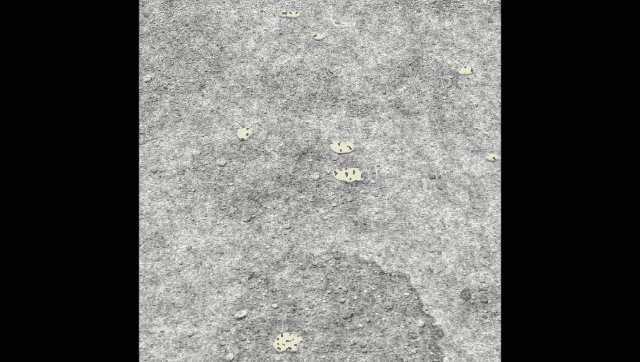
This texture is drawn by a Shadertoy shader. Its source:

```glsl
// Worn grey gravel road with potholes and pale flat discs, framed by black side bars.

const float ROAD_LEFT = 0.384;       // in canvas heights
const float ROAD_WIDTH = 1.0;
const float ROAD_TONE = 0.735;
const float ROUGH_DARKENING = 0.075;
const float GRAIN_START = 0.09;      // amplitude of the coarsest grain
const float GRAIN_GAIN = 1.25;       // finer grain is stronger
const float SHADOW = 0.66;
const float PERSPECTIVE = 0.7;       // shrinking towards the top
const float FLATTENING = 1.35;
const vec3 ROAD_TINT = vec3(1.0, 1.0, 0.988);
const vec3 DISC_COLOUR = vec3(0.90, 0.90, 0.82);

// Loose gravel areas: centre, radii
const vec4 PATCHES[7] = vec4[7](
    vec4(0.40, 0.49, 0.27, 0.13), vec4(0.42, 0.75, 0.15, 0.07),
    vec4(0.775, 0.76, 0.12, 0.085), vec4(0.615, 0.695, 0.06, 0.022),
    vec4(0.08, 0.84, 0.17, 0.20), vec4(0.98, 0.15, 0.09, 0.06),
    vec4(0.82, 0.99, 0.22, 0.035));
const vec4 POTHOLE = vec4(0.52, 0.03, 0.31, 0.28);

// Pale discs: centre, radii
const vec4 DISCS[8] = vec4[8](
    vec4(0.415, 0.961, 0.025, 0.009), vec4(0.498, 0.901, 0.018, 0.009),
    vec4(0.897, 0.806, 0.025, 0.010), vec4(0.291, 0.632, 0.022, 0.015),
    vec4(0.560, 0.594, 0.036, 0.017), vec4(0.583, 0.518, 0.040, 0.020),
    vec4(0.408, 0.054, 0.037, 0.027), vec4(0.975, 0.566, 0.016, 0.009));

vec2 hash2(vec2 p) {
    vec3 h = fract(p.xyx * vec3(0.1031, 0.1030, 0.0973));
    h += dot(h, h.yzx + 33.33);
    return fract((h.xx + h.yz) * h.zy);
}

vec2 gradientAt(vec2 cell) {
    float angle = 6.2832 * hash2(cell + 91.0).x;
    return vec2(cos(angle), sin(angle));
}

float gradientNoise(vec2 p) {
    vec2 i = floor(p), f = p - i;
    vec2 u = f * f * f * (f * (f * 6.0 - 15.0) + 10.0);
    vec2 e = vec2(1.0, 0.0);
    float low = mix(dot(gradientAt(i), f), dot(gradientAt(i + e), f - e), u.x);
    float high = mix(dot(gradientAt(i + e.yx), f - e.yx),
                     dot(gradientAt(i + e.xx), f - e.xx), u.x);
    return mix(low, high, u.y);
}

float grain(vec2 p) {
    float sum = 0.0, amplitude = GRAIN_START, frequency = 6.0;
    for (int k = 0; k < 5; k++) {
        sum += amplitude * gradientNoise(p * frequency + float(k) * 17.3);
        frequency *= 2.25;
        amplitude *= GRAIN_GAIN;
    }
    return sum;
}

// Normalised distance from an ellipse centre, 1 on its rim
float ellipse(vec2 p, vec4 shape) {
    return length((p - shape.xy) / shape.zw);
}

// Irregular faceted stone, negative inside
float stone(vec2 v, float radius, float angle, float squash) {
    float c = cos(angle), s = sin(angle);
    v = mat2(c, -s, s, c) * v;
    v.y *= squash;
    float facets = max(abs(v.x), max(abs(0.5 * v.x + 0.87 * v.y), abs(0.6 * v.x - 0.8 * v.y)));
    return mix(facets, length(v), 0.4) - radius;
}

// Draws one layer of randomly placed stones over the tone
float scatterStones(float tone, vec2 ground, float cells, float density, float pixel) {
    vec2 p = ground * cells;
    float aa = 0.75 * pixel * cells;
    for (int y = -1; y <= 1; y++)
    for (int x = -1; x <= 1; x++) {
        vec2 cell = floor(p) + vec2(x, y);
        vec2 place = hash2(cell + cells), look = hash2(cell + cells + 57.0);
        float present = step(hash2(cell + cells + 131.0).x, density);
        vec2 v = p - cell - place;
        float radius = mix(0.18, 0.42, look.x * look.x);
        float angle = 6.2832 * look.y, squash = 1.0 + 0.6 * place.x;
        float body = stone(v, radius, angle, squash);
        float shade = stone(v + radius * vec2(-0.25, 0.5), radius, angle, squash);
        tone *= mix(1.0, SHADOW, present * smoothstep(aa, -aa, shade));
        float face = mix(0.57, 0.83, fract(look.x * 7.0 + look.y)) + 0.07 * v.y / radius;
        tone = mix(tone, face, present * smoothstep(aa, -aa, body));
    }
    return tone;
}

void mainImage(out vec4 fragColor, in vec2 fragCoord) {
    float pixel = 1.0 / iResolution.y;
    vec2 road = fragCoord * pixel - vec2(ROAD_LEFT, 0.0);
    float depth = 1.0 + PERSPECTIVE * road.y;
    vec2 ground = vec2((road.x - 0.5) * depth,
                       FLATTENING * road.y * (1.0 + 0.5 * PERSPECTIVE * road.y)) + 3.0;

    // Loose areas with ragged borders
    float ragged = 0.45 * gradientNoise(road * 9.0) + 0.25 * gradientNoise(road * 27.0);
    float rough = 0.0;
    for (int k = 0; k < 7; k++)
        rough = max(rough, 0.85 * smoothstep(1.2, 0.65, ellipse(road, PATCHES[k]) + ragged));
    float rim = ellipse(road, POTHOLE) - 1.0 + 0.3 * ragged;
    rough = max(rough, smoothstep(0.03, -0.06, rim));

    // Packed surface and the broken ledge of the pothole
    float tone = ROAD_TONE - ROUGH_DARKENING * rough;
    float ledge = smoothstep(0.45, 0.62, road.x);
    tone -= 0.16 * ledge * smoothstep(-0.09, -0.02, rim) * smoothstep(0.02, -0.01, rim);
    tone += 0.05 * ledge * smoothstep(0.0, 0.02, rim) * smoothstep(0.10, 0.03, rim);

    // Stones from fine to large
    float footprint = pixel * depth;
    tone = scatterStones(tone, ground, 75.0, 0.20 + 0.50 * rough, footprint);
    tone = scatterStones(tone, ground, 42.0, 0.04 + 0.26 * rough, footprint);
    tone = scatterStones(tone, ground, 21.0, 0.01 + 0.11 * rough, footprint);
    tone += grain(ground);
    vec3 colour = clamp(tone, 0.22, 0.92) * ROAD_TINT;

    // Pale speckled discs
    float wobble = 0.5 * gradientNoise(road * 38.0);
    float specks = smoothstep(0.16, 0.34, gradientNoise(road * 95.0));
    for (int k = 0; k < 8; k++) {
        float aa = pixel / DISCS[k].w;
        float edge = ellipse(road, DISCS[k]) - 1.0 + wobble;
        float shade = ellipse(road + vec2(0.0, 0.005), DISCS[k]) - 1.0 + wobble;
        colour *= 1.0 - 0.3 * smoothstep(aa, -aa, shade);
        colour = mix(colour, DISC_COLOUR * (1.0 - 0.5 * specks), smoothstep(aa, -aa, edge));
    }

    // Black bars on both sides
    float inside = smoothstep(-pixel, pixel, road.x) * smoothstep(-pixel, pixel, ROAD_WIDTH - road.x);
    fragColor = vec4(colour * inside, 1.0);
}
```
